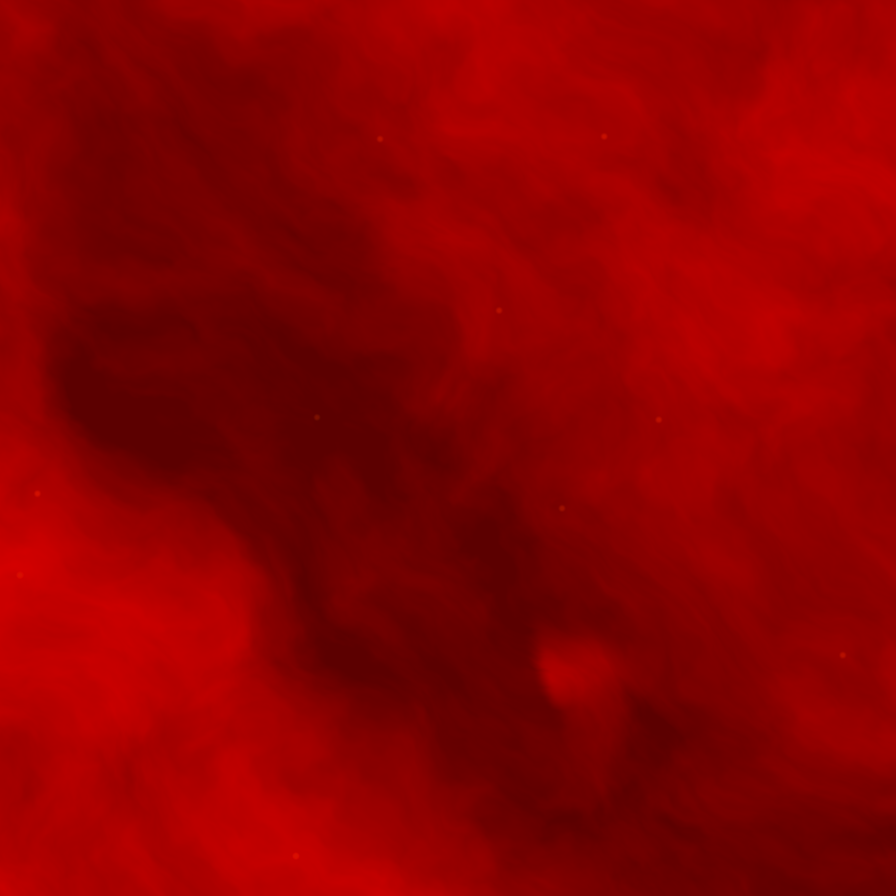
A WebGL 1 fragment shader for this texture:

```glsl
precision highp float;
uniform vec2 u_resolution;

vec2 hash2(vec2 cell) {
  vec2 h = vec2(dot(cell, vec2(127.1, 311.7)), dot(cell, vec2(269.5, 183.3)));
  return fract(sin(h) * 43758.55);
}

float cornerSlope(vec2 cell, vec2 offset) {
  float angle = 6.2832 * hash2(cell).x;
  return dot(vec2(cos(angle), sin(angle)), offset);
}

float gradientNoise(vec2 p) {
  vec2 i = floor(p), f = fract(p);
  vec2 w = f * f * f * (f * (f * 6.0 - 15.0) + 10.0);
  float low = mix(cornerSlope(i, f), cornerSlope(i + vec2(1, 0), f - vec2(1, 0)), w.x);
  float high = mix(cornerSlope(i + vec2(0, 1), f - vec2(0, 1)),
                   cornerSlope(i + vec2(1, 1), f - vec2(1, 1)), w.x);
  return mix(low, high, w.y);
}

float fbm(vec2 p) {
  float sum = 0.0, amplitude = 1.0;
  for (int i = 0; i < 6; i++) {
    sum += amplitude * gradientNoise(p);
    p = mat2(1.6, 1.2, -1.2, 1.6) * p + 17.3;
    amplitude *= 0.48;
  }
  return sum;
}

// Sparse soft points, at most one per grid cell
float specks(vec2 p) {
  vec2 cell = floor(p * 10.0);
  vec2 center = 0.2 + 0.6 * hash2(cell);
  float d = length(fract(p * 10.0) - center) / 10.0;
  float chosen = step(0.9, hash2(cell + 41.0).x);
  return chosen * (1.0 - smoothstep(0.001, 0.005, d));
}

// Bright knot with a crisp left rim and a curved tail
float knot(vec2 q, float ripple) {
  float rim = smoothstep(-0.025, 0.0, q.x + 0.3 * q.y + 0.02 * ripple);
  float head = rim * exp(-dot(q * vec2(14, 24), q * vec2(14, 24)));
  float arc = (q.y - 0.03 + 5.0 * q.x * q.x) / (0.018 + 0.1 * abs(q.x));
  float tail = exp(-arc * arc) * smoothstep(0.0, 0.05, q.x)
             * (1.0 - smoothstep(0.08, 0.19, q.x));
  return 0.27 * head + 0.08 * tail;
}

void main() {
  vec2 p = gl_FragCoord.xy / u_resolution;
  vec2 warp = vec2(fbm(p * 3.0 + 4.2), fbm(p * 3.0 + 19.7));
  vec2 q = p + 0.07 * warp;
  float across = q.x + q.y;
  float along = q.x - q.y;

  // Dark diagonal lane between two glowing sides
  float lowerGlow = 1.0 - smoothstep(0.42, 0.7, across);
  float upperGlow = smoothstep(0.85, 1.45, across);
  float leftGlow = (1.0 - smoothstep(0.02, 0.14, q.x)) * (1.0 - lowerGlow);
  float red = 0.415 + 0.29 * lowerGlow + 0.23 * upperGlow + 0.16 * leftGlow;

  // Clouds, drawn out along the lane
  float cloud = fbm(vec2(along * 2.6, across * 3.6) + 0.5 * warp + 8.0);
  float wisps = fbm(vec2(along * 5.0, across * 11.0) + 31.0);
  float streaks = fbm(vec2(along * 16.0, across * 42.0) + warp + 53.0);
  red += 0.15 * cloud + 0.06 * wisps + 0.022 * streaks;

  red += knot(p - vec2(0.62, 0.25), wisps);
  float spark = specks(p);
  red = clamp(red + 0.13 * spark, 0.36, 0.84);
  gl_FragColor = vec4(red, 0.06 * spark, 0.0, 1.0);
}
```
